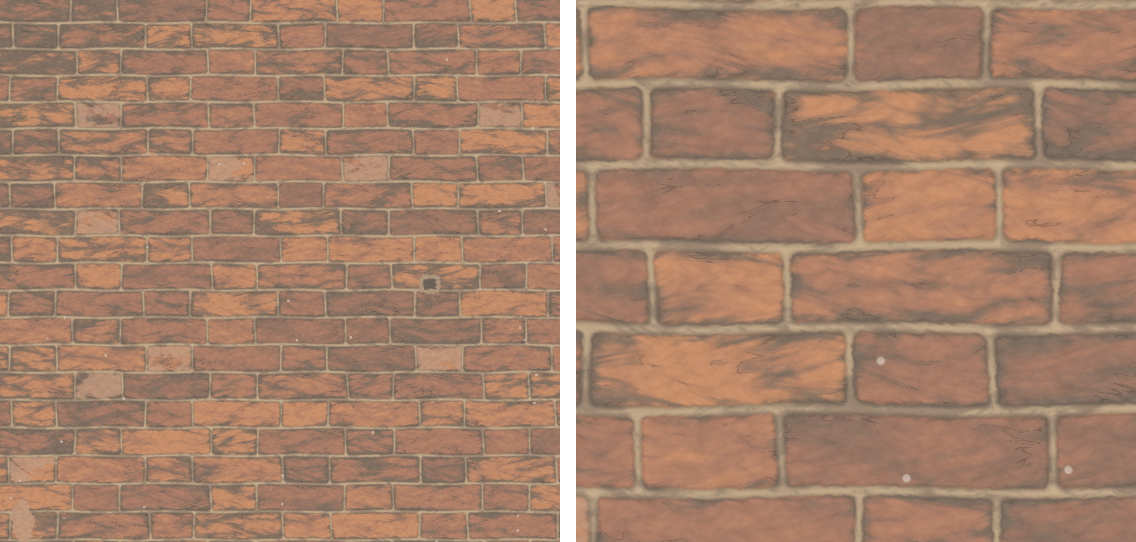
Left, the full canvas; right, a detail of the centre.
This texture is drawn by a WebGL 2 fragment shader. Its source:

```glsl
#version 300 es
precision highp float;
// Weathered Flemish-bond brick wall: long and short bricks alternate along
// each course, every other course shifted. Bricks are rounded boxes with
// edges, soot, cracks and mortar grain made from layered cellular noise.
uniform vec2 u_resolution;
out vec4 fragColor;

// Layout, in units of the canvas height
const float FIRST_BED = 0.004;              // height of the lowest bed joint
const vec2 COURSES = vec2(19.17, 0.78);     // courses per height, and their growth upward
const vec2 PAIR_WIDTH = vec2(0.2525, 0.245);// long + short brick: at bottom, at top
const float PAIR_START = 0.105;
const float BOND_SHIFT = 0.47;
const float LONG_SHARE = 0.66;
const vec2 HALF_JOINT = vec2(0.0030, 0.0036);
const float CORNER = 0.004;
const float ROUGHNESS = 0.0065;

// Wear
const float SPALL_CHANCE = 0.06;
const float CHIP_SCALE = 24.0;
const vec2 PLUG_AT = vec2(0.793, 0.476);
const vec2 PATCH_AT = vec2(0.042, 0.039);
const vec2 PATCH_SIZE = vec2(0.018, 0.034);

// Colours
const vec3 SOOT = vec3(0.47, 0.42, 0.37);
const vec3 DULL_CLAY = vec3(0.58, 0.45, 0.385);
const vec3 RED_CLAY = vec3(0.67, 0.485, 0.40);
const vec3 ORANGE_CLAY = vec3(0.77, 0.55, 0.41);
const vec3 MORTAR = vec3(0.62, 0.53, 0.45);
const vec3 PALE_MORTAR = vec3(0.75, 0.65, 0.53);
const vec3 PALE_SCAR = vec3(0.74, 0.59, 0.49);
const vec3 CHIP = vec3(0.80, 0.73, 0.68);

vec2 hash2(vec2 q) {
  vec3 a = fract(q.xyx * vec3(0.1031, 0.1030, 0.0973));
  a += dot(a, a.yzx + 33.33);
  return fract((a.xx + a.yz) * a.zy);
}

// Distance to the nearest scattered point
float cellular(vec2 q) {
  vec2 cell = floor(q), f = q - cell;
  float nearest = 2.0;
  for (int j = -1; j <= 1; j++)
    for (int i = -1; i <= 1; i++) {
      vec2 o = vec2(i, j);
      vec2 d = o + hash2(cell + o + 71.0) - f;
      nearest = min(nearest, dot(d, d));
    }
  return sqrt(nearest);
}

// Three warped octaves, centred near 0.5
float layered(vec2 q) {
  float sum = 0.0, weight = 0.5;
  for (int k = 0; k < 3; k++) {
    q += 0.25 * sin(q.yx * 2.3 + float(k));
    sum += weight * cellular(q);
    q = q * 2.1 + 17.3;
    weight *= 0.6;
  }
  return sum / 0.98;
}

float roundedBox(vec2 q, vec2 halfSize, float r) {
  vec2 d = abs(q) - halfSize + r;
  return length(max(d, 0.0)) + min(max(d.x, d.y), 0.0) - r;
}

void main() {
  vec2 p = gl_FragCoord.xy / u_resolution.y;
  float soft = 0.0008 + 0.7 / u_resolution.y;
  float grain = layered(p * vec2(85.0, 130.0));
  float blot = layered(p * vec2(16.0, 24.0) + 5.0);

  // Course and brick under this point, with slightly wavy joints
  vec2 w = p + 0.0011 * sin(p.yx * vec2(47.0, 31.0) + 2.0 * sin(p.xy * 19.0));
  float rise = w.y - FIRST_BED;
  float v = rise * (COURSES.x + COURSES.y * rise);
  float row = floor(v);
  float pitch = 1.0 / (COURSES.x + 2.0 * COURSES.y * rise);
  float period = mix(PAIR_WIDTH.x, PAIR_WIDTH.y, p.y);
  float u = (w.x - PAIR_START) / period - BOND_SHIFT * mod(row, 2.0);
  u += 0.03 * (hash2(vec2(row, 3.0)).x - 0.5);
  float pair = floor(u), f = u - pair;
  float split = LONG_SHARE + 0.03 * (hash2(vec2(pair, row) + 40.0).x - 0.5);
  float isShort = step(split, f);
  vec2 ends = mix(vec2(0.0, split), vec2(split, 1.0), isShort);
  vec2 local = vec2((f - 0.5 * (ends.x + ends.y)) * period, (v - row - 0.5) * pitch);
  vec2 halfSize = 0.5 * vec2((ends.y - ends.x) * period, pitch) - HALF_JOINT;
  vec2 id = vec2(pair * 2.0 + isShort, row) + 60.0;
  vec2 rnd = hash2(id), rnd2 = hash2(id + 130.0);
  float d = roundedBox(local, halfSize, CORNER);
  d += ROUGHNESS * (0.55 * (grain - 0.5) + 0.45 * (blot - 0.5));

  // Fired clay, with its own tone per brick and streaks along its length
  float streak = layered(p * vec2(17.0, 52.0) + rnd * 30.0);
  float tone = 0.42 + 0.75 * (rnd.x - 0.5) + 0.9 * (0.5 - streak);
  vec3 clay = mix(DULL_CLAY, RED_CLAY, smoothstep(0.05, 0.5, tone));
  clay = mix(clay, ORANGE_CLAY, smoothstep(0.45, 0.95, tone));
  float edge = smoothstep(-0.009, 0.0, d);
  float aged = 0.22 * smoothstep(0.5, 0.0, p.x) * smoothstep(0.2, 1.0, p.y);
  float soot = smoothstep(0.45, 0.85, streak + 0.22 * edge + 0.32 * (rnd.y - 0.5) + aged);
  clay = mix(clay, SOOT, 0.85 * soot);
  float crack = smoothstep(0.022, 0.0, abs(streak - 0.53)) * smoothstep(0.38, 0.6, blot);
  clay *= 1.0 - 0.16 * crack;

  // Spalled faces on a few short bricks
  float spalled = isShort * step(1.0 - 2.0 * SPALL_CHANCE, rnd2.x);
  clay = mix(clay, PALE_SCAR, 0.8 * spalled * smoothstep(0.58, 0.4, blot));

  // Mortar, pale in patches and shaded under the bricks
  vec3 joint = mix(MORTAR, PALE_MORTAR, smoothstep(0.6, 0.3, blot + 0.4 * (grain - 0.5)));
  float shade = smoothstep(0.004, 0.0, d) * smoothstep(0.3, 0.65, blot);
  shade *= local.y < 0.0 ? 0.85 : 0.45;
  joint = mix(joint, SOOT, shade);
  vec3 color = mix(joint, clay, smoothstep(soft, -soft, d));
  color *= 1.0 - 0.10 * smoothstep(0.0028, 0.0, abs(d));

  // Filled plug hole, flaked patch and small chips
  float plug = roundedBox(p - PLUG_AT, vec2(0.018, 0.016), 0.009) + 0.01 * (grain - 0.5);
  color = mix(color, mix(MORTAR, PALE_MORTAR, grain), smoothstep(soft, -soft, plug));
  color = mix(color, SOOT * 0.9, smoothstep(-0.006, -0.009, plug));
  float flake = length((p - PATCH_AT) / PATCH_SIZE) + 0.9 * (blot - 0.5);
  color = mix(color, PALE_SCAR, 0.9 * smoothstep(1.04, 0.94, flake));
  vec2 chipCell = p * CHIP_SCALE;
  float chip = smoothstep(0.08, 0.04, cellular(chipCell));
  chip *= step(0.93 + 0.05 * p.y, hash2(floor(chipCell) + 9.0).x);
  color = mix(color, CHIP, 0.8 * chip);

  color *= 1.0 + 0.16 * (0.5 - grain);
  fragColor = vec4(color, 1.0);
}
```
